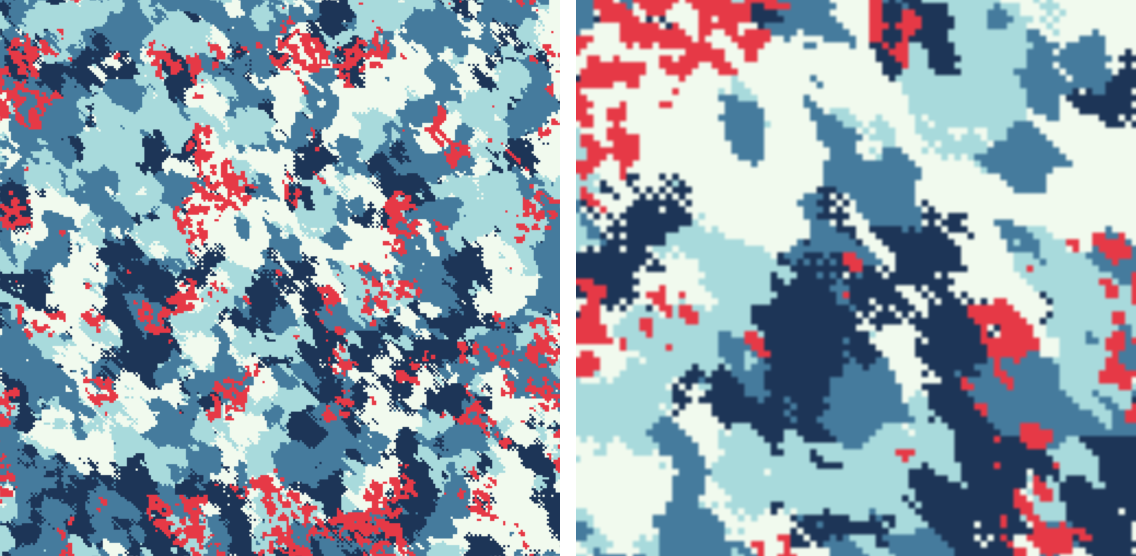
Left, the full canvas; right, a detail of the centre.
Write a Shadertoy shader that draws this texture.

```glsl
// Ragged camouflage in cream, pale blue, steel blue and navy on a fine cell grid.
// Each cell takes the colour whose fractal field is highest, with ordered dither
// at the borders; clustered red flecks are sprinkled over the top.

const float CELLS_ACROSS = 256.0;
const float PATCHES_ACROSS = 13.0;
const float DITHER_STRENGTH = 0.045;
const float EDGE_SOFTNESS = 0.4;

const vec3 CREAM = vec3(0.945, 0.980, 0.933);
const vec3 PALE_BLUE = vec3(0.659, 0.855, 0.863);
const vec3 STEEL_BLUE = vec3(0.271, 0.482, 0.616);
const vec3 NAVY = vec3(0.114, 0.208, 0.341);
const vec3 RED = vec3(0.902, 0.224, 0.275);

float hash(vec2 p, float seed) {
    uvec3 v = uvec3(ivec3(vec3(p, seed)) + 4096);
    uint h = v.x * 73856093u ^ v.y * 19349663u ^ v.z * 83492791u;
    h = (h ^ (h >> 16)) * 2146121005u;
    h = (h ^ (h >> 15)) * 2221713035u;
    return float((h ^ (h >> 16)) >> 8) / 16777216.0;
}

float valueNoise(vec2 p, float seed) {
    vec2 i = floor(p), f = fract(p);
    f = f * f * (3.0 - 2.0 * f);
    float low = mix(hash(i, seed), hash(i + vec2(1, 0), seed), f.x);
    float high = mix(hash(i + vec2(0, 1), seed), hash(i + vec2(1, 1), seed), f.x);
    return mix(low, high, f.y);
}

// Octaves grow finer across the diagonal than along it, giving slanted fringes.
float raggedField(vec2 p, float seed, float gain) {
    float sum = 0.0, total = 0.0, amplitude = 1.0;
    for (int octave = 0; octave < 4; octave++) {
        sum += amplitude * valueNoise(p, seed + float(octave) * 17.0);
        total += amplitude;
        amplitude *= gain;
        p = p * vec2(1.8, 2.3) + 5.37;
    }
    return sum / total;
}

// Ordered 4 by 4 threshold, centred on zero.
float bayer2(vec2 c) {
    c = mod(floor(c), 2.0);
    return fract(c.x * 0.5 + c.y * 0.75);
}

float bayer4(vec2 c) {
    return bayer2(c * 0.5) * 0.25 + bayer2(c) - 0.47;
}

// x runs down to the right, y up to the right.
vec2 toDiagonal(vec2 p) {
    return vec2(p.x - p.y, p.x + p.y) * 0.7071;
}

vec3 patchColor(vec2 p, float dither) {
    vec3 palette[4] = vec3[4](CREAM, PALE_BLUE, STEEL_BLUE, NAVY);
    vec4 bias = vec4(0.0, 0.0, 0.022, -0.02);
    vec4 ditherWeight = vec4(1.0, -0.4, 0.4, -1.0);
    vec3 color = CREAM;
    float best = -1.0;
    for (int k = 0; k < 4; k++) {
        float field = raggedField(p + float(k) * 3.7, float(k) * 101.0, 0.6);
        field += bias[k] + dither * ditherWeight[k];
        if (field > best) {
            best = field;
            color = palette[k];
        }
    }
    return color;
}

// Fleck coverage rises inside broad clusters and is broken up by fine grain.
bool isFleck(vec2 p, vec2 cell) {
    float cluster = raggedField(p * 0.9 + 8.1, 601.0, 0.55);
    float coverage = 0.56 * smoothstep(0.57, 0.65, cluster);
    float grain = valueNoise(toDiagonal(cell) * vec2(0.42, 0.52), 701.0);
    return grain < coverage;
}

vec3 cellColor(vec2 cell) {
    vec2 p = toDiagonal((cell + 0.5) / CELLS_ACROSS) * PATCHES_ACROSS;
    if (isFleck(p, cell)) return RED;
    return patchColor(p, bayer4(cell) * DITHER_STRENGTH);
}

void mainImage(out vec4 fragColor, in vec2 fragCoord) {
    // Blend the four nearest cells across softened borders.
    vec2 grid = fragCoord / iResolution.x * CELLS_ACROSS - 0.5;
    vec2 cell = floor(grid);
    vec2 blend = smoothstep(0.5 - EDGE_SOFTNESS, 0.5 + EDGE_SOFTNESS, grid - cell);
    vec3 lower = mix(cellColor(cell), cellColor(cell + vec2(1, 0)), blend.x);
    vec3 upper = mix(cellColor(cell + vec2(0, 1)), cellColor(cell + vec2(1, 1)), blend.x);
    fragColor = vec4(mix(lower, upper, blend.y), 1.0);
}
```
